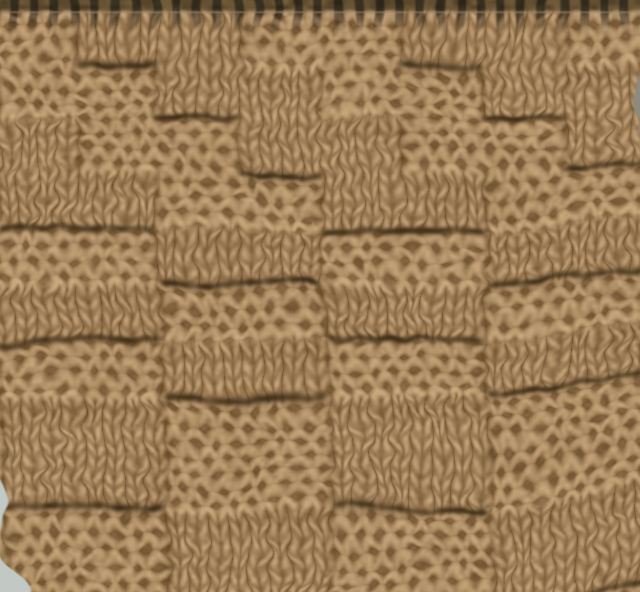
A WebGL 1 fragment shader for this texture:

```glsl
precision highp float;
// Tan knitted swatch: knit and purl blocks in steps, stripes and checks, hung from a needle.

uniform vec2 u_resolution;

const float TAU = 6.28319;
const vec2 STITCHES = vec2(4.0, 3.5); // stitches across and rows down in one cell

float hash(vec2 p) {
  return fract(sin(dot(p, vec2(127.1, 311.7))) * 43758.5);
}

float noise(vec2 p) {
  vec2 i = floor(p), f = fract(p);
  f = f * f * (3.0 - 2.0 * f);
  return mix(mix(hash(i), hash(i + vec2(1, 0)), f.x),
             mix(hash(i + vec2(0, 1)), hash(i + vec2(1, 1)), f.x), f.y);
}

// 1 for a knit cell, 0 for purl; cells are half a block wide, rows count downwards
float isKnit(vec2 cell) {
  float column = mod(cell.x, 4.0);
  float row = max(cell.y, 0.0);
  float side = step(1.5, column);
  if (row < 3.5) return 1.0 - step(1.5, mod(row - column - 2.0, 4.0)); // diagonal steps
  if (row < 6.5) return mod(row + side, 2.0);                          // thin stripes
  return row < 8.5 || row > 10.5 ? 1.0 - side : side;                  // square checks
}

// Columns of V shaped stitches
float knitHeight(vec2 p) {
  vec2 q = p * STITCHES;
  float arm = abs(fract(q.x) - 0.5);
  float strand = pow(abs(sin(TAU * arm)), 0.65);
  float centre = 0.35 * smoothstep(0.25, 0.0, arm);
  return max(strand, centre) * (0.76 + 0.24 * cos(TAU * (q.y + 1.6 * arm)));
}

// Rows of skewed arched bumps, every other row shifted by half a stitch
float purlHeight(vec2 p) {
  vec2 q = p * STITCHES;
  float height = 0.0;
  for (int j = -1; j <= 1; j++) {
    float row = floor(q.y) + float(j);
    float x = q.x + 0.5 * mod(row, 2.0);
    float f = fract(x) - 0.5;
    float size = 0.85 + 0.3 * hash(vec2(floor(x), row));
    float arch = 0.24 * (1.0 - cos(TAU * f)) + 0.06 * sin(TAU * f);
    float d = (q.y - row - 0.30 - arch) / (0.55 * size);
    height = max(height, (1.0 - d * d) * (1.0 - 0.9 * f * f));
  }
  return clamp(height, 0.0, 1.0);
}

void main() {
  vec2 uv = gl_FragCoord.xy / u_resolution;
  float down = 1.0 - uv.y;
  vec2 cloth = vec2(uv.x * 7.84 + 0.06, down * 10.63 - 0.15);

  // Uneven hand-made fabric, leaning below and pulled up at the right
  vec2 p = cloth;
  p.x -= 0.10 * smoothstep(5.0, 9.0, cloth.y);
  p.y += 0.06 * cloth.y * smoothstep(6.0, 7.9, cloth.x);
  p += vec2(0.12, 0.20) * (vec2(noise(cloth * 0.9), noise(cloth * vec2(1.1, 0.8) + 31.0)) - 0.5);
  vec2 stitch = p + 0.12 * (vec2(noise(p * 4.0 + 7.0), noise(p * 4.0 + 53.0)) - 0.5);

  // Soft block mask from the four cells round the nearest corner
  vec2 corner = floor(p + 0.5);
  vec2 edge = p - corner;
  vec2 s = smoothstep(-0.09, 0.09, edge);
  float upLeft = isKnit(corner - 1.0);
  float upRight = isKnit(corner - vec2(0, 1));
  float lowLeft = isKnit(corner - vec2(1, 0));
  float lowRight = isKnit(corner);
  float above = mix(upLeft, upRight, s.x);
  float below = mix(lowLeft, lowRight, s.x);
  float knit = mix(above, below, s.y);
  float sideStep = abs(mix(upLeft, lowLeft, s.y) - mix(upRight, lowRight, s.y));

  // Yarn tone: purl stands proud and light, knit lies back and darker
  float tone = mix(0.22 + 0.70 * purlHeight(stitch), 0.18 + 0.74 * knitHeight(stitch), knit);
  float rim = below * (1.0 - above);
  tone += 0.12 * rim * exp(-90.0 * (edge.y + 0.06) * (edge.y + 0.06));
  tone -= 0.08 * rim * exp(-40.0 * (edge.y - 0.22) * (edge.y - 0.22));
  tone -= 0.20 * sideStep * exp(-400.0 * edge.x * edge.x);
  tone += 0.22 * (noise(p * vec2(17.0, 13.0)) - 0.5) + 0.06 * (noise(p * 1.7 + 9.0) - 0.5);
  vec3 color = mix(vec3(0.41, 0.29, 0.155), vec3(0.77, 0.64, 0.475), clamp(tone, -0.1, 1.05));

  // Dark fold where a knit block overhangs purl, broken by the bumps below it
  float foldY = edge.y + 0.02 + 0.08 * (noise(p * vec2(5.0, 1.0)) - 0.5);
  float fold = above * (1.0 - below) * exp(-190.0 * foldY * foldY);
  fold *= 0.55 + 0.45 * noise(p * vec2(7.0, 2.0) + 17.0);
  color = mix(color, vec3(0.25, 0.18, 0.09), fold);

  // Loops on the dark needle, with a thin shine under it
  float loopX = abs(fract(cloth.x * STITCHES.x + 0.3 * noise(cloth * 3.0)) - 0.5);
  float gap = smoothstep(0.20, 0.38, loopX);
  color *= 1.0 - 0.45 * gap * smoothstep(0.50, 0.05, cloth.y);
  float needle = smoothstep(0.10, -0.02, cloth.y);
  vec3 needleColor = mix(vec3(0.40, 0.32, 0.20), vec3(0.21, 0.18, 0.12), gap);
  color = mix(color, needleColor * (0.75 + 0.4 * noise(cloth * 9.0)), needle);
  float shine = smoothstep(0.04, 0.0, abs(cloth.y - 0.07));
  color = mix(color, vec3(0.60, 0.55, 0.46), 0.45 * shine);

  // Pale ground beyond the ragged sides
  float ragged = 0.006 * (noise(vec2(down * 45.0, 3.0)) - 0.5);
  float dentLeft = (down - 0.85) / 0.035;
  float dentRight = (down - 0.17) / 0.04;
  float left = 0.016 * exp(-dentLeft * dentLeft) + 0.055 * smoothstep(0.93, 1.0, down) - 0.004 + ragged;
  float right = 0.014 * exp(-dentRight * dentRight) - 0.004 + ragged;
  color = mix(color, vec3(0.76, 0.79, 0.77), smoothstep(0.003, -0.003, uv.x - left));
  color = mix(color, vec3(0.56, 0.54, 0.50), smoothstep(0.003, -0.003, 1.0 - uv.x - right));

  gl_FragColor = vec4(color, 1.0);
}
```
